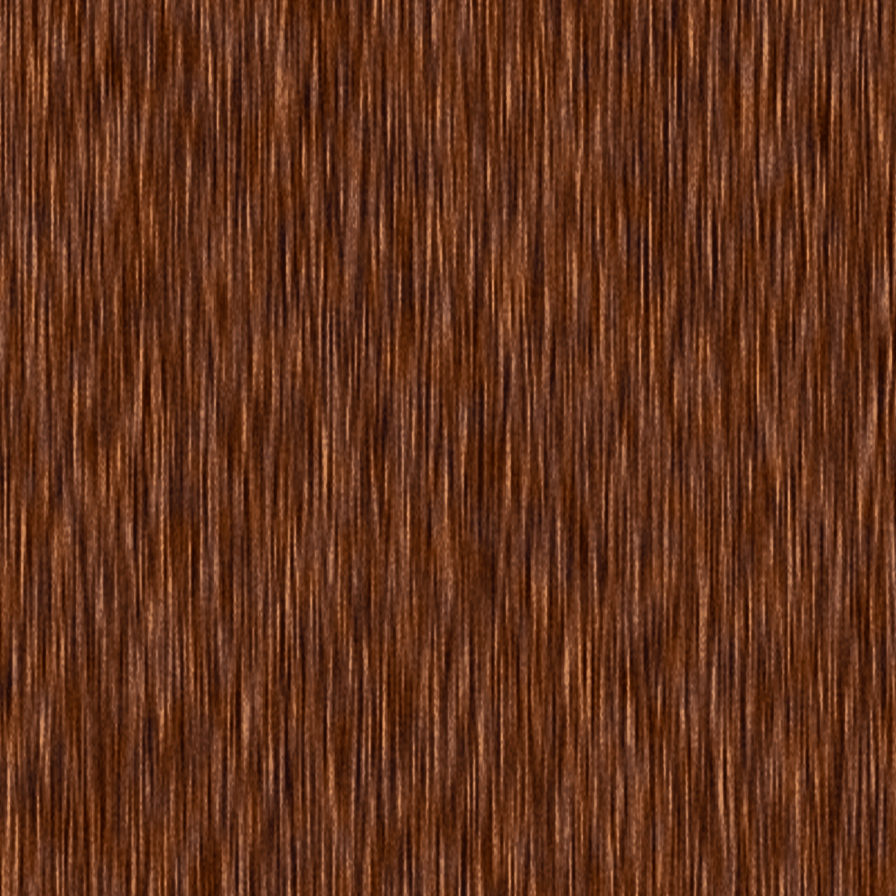
Give the GLSL for this texture, as a WebGL 1 fragment shader.

```glsl
precision highp float;
// Dark brown wood with fine, straight vertical fibres and dark gaps beside them.
// Layers of column noise, each column slid by its own random offset, are
// summed to a roughly normal tone that a brown colour ramp then tints.

#define FINE_CELLS vec2(325.0, 16.0)
#define MEDIUM_CELLS vec2(215.0, 15.0)
#define TINT_CELLS vec2(60.0, 24.0)
#define GRAIN_CELLS vec2(400.0, 240.0)
#define LAYER_WEIGHTS vec3(1.0, 0.42, 0.32)
#define GAP_DEPTH 0.16
#define GAP_DISTANCE 0.0045
#define WOBBLE 0.0003
#define TINT 0.009
#define CONTRAST 1.07
#define TONE_SHIFT -0.10
#define NOISE_DEVIATION 0.22

uniform vec2 u_resolution;

float hash(vec2 p) {
  vec3 q = fract(vec3(p.xyx) * 0.1031);
  q += dot(q, q.yzx + 33.33);
  return fract((q.x + q.y) * q.z);
}

// Smooth random values along one column, shifted so that ends do not line up.
float columnNoise(float column, float y, float seed) {
  y += 40.0 * hash(vec2(column, seed + 7.0));
  float row = floor(y);
  float blend = smoothstep(0.0, 1.0, y - row);
  vec2 cell = vec2(column + seed * 17.0, row + seed * 31.0);
  return mix(hash(cell), hash(cell + vec2(0.0, 1.0)), blend);
}

// Fibre noise with a mean of 0 and a deviation of about 1.
float fibres(vec2 p, vec2 cells, float seed) {
  p = p * cells + 10.0;
  float column = floor(p.x);
  float blend = smoothstep(0.08, 0.92, p.x - column);
  float value = mix(columnNoise(column, p.y, seed),
                    columnNoise(column + 1.0, p.y, seed), blend);
  return (value - 0.5) / NOISE_DEVIATION;
}

// Fine fibres that darken what lies on either side of them.
float gappedFibres(vec2 p) {
  vec2 side = vec2(GAP_DISTANCE, 0.0);
  float gaps = fibres(p - side, FINE_CELLS, 1.0) + fibres(p + side, FINE_CELLS, 1.0);
  return fibres(p, FINE_CELLS, 1.0) - GAP_DEPTH * gaps;
}

// Blends to the next colour as the tone rises from one level to another.
vec3 rise(vec3 base, vec3 next, float low, float high, float tone) {
  return mix(base, next, clamp((tone - low) / (high - low), 0.0, 1.0));
}

// Tone in standard deviations to wood colour.
vec3 woodColour(float tone) {
  vec3 colour = vec3(0.15, 0.04, 0.01);
  colour = rise(colour, vec3(0.24, 0.09, 0.03), -2.7, -1.7, tone);
  colour = rise(colour, vec3(0.31, 0.14, 0.05), -1.7, -0.8, tone);
  colour = rise(colour, vec3(0.38, 0.18, 0.08), -0.8, -0.1, tone);
  colour = rise(colour, vec3(0.42, 0.23, 0.14), -0.1, 0.45, tone);
  colour = rise(colour, vec3(0.48, 0.26, 0.15), 0.45, 0.95, tone);
  colour = rise(colour, vec3(0.58, 0.36, 0.25), 0.95, 1.6, tone);
  return rise(colour, vec3(0.82, 0.55, 0.36), 1.6, 2.8, tone);
}

void main() {
  vec2 p = gl_FragCoord.xy / u_resolution.y;

  // Fibres lean very slightly from place to place.
  vec2 bent = p;
  bent.x += WOBBLE * fibres(p, vec2(20.0, 9.0), 5.0);

  // Fine and medium fibres with a little grain.
  vec3 layers = vec3(gappedFibres(bent),
                     fibres(bent, MEDIUM_CELLS, 2.0),
                     fibres(p, GRAIN_CELLS, 4.0));
  float tone = CONTRAST * dot(layers, LAYER_WEIGHTS) / length(LAYER_WEIGHTS);

  // Patches turn warmer or greyer at equal brightness.
  vec3 colour = woodColour(tone + TONE_SHIFT);
  colour += TINT * fibres(p, TINT_CELLS, 3.0) * vec3(1.0, -0.2, -1.6);
  gl_FragColor = vec4(clamp(colour, 0.0, 1.0), 1.0);
}
```
